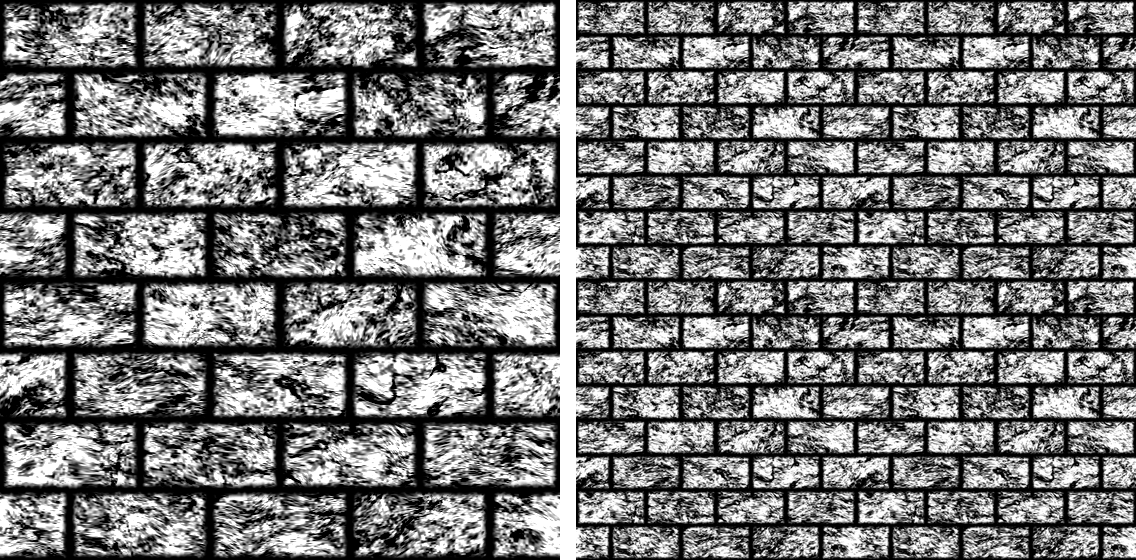
Left, the tile; right, the same tile 2 across and 2 down.
A three.js fragment shader for this texture map:

```glsl
// Tiling wall of rough, high-contrast black and white stone bricks in running bond.
varying vec2 vUv;

const vec2 BRICKS = vec2(4.0, 8.0);            // repeats across and up
const vec2 JOINT_HALF = vec2(0.0045, 0.0032);  // solid black half width of the joints
const float EDGE_FADE = 0.0115;                // soft shading from joint to brick face
const float EDGE_ROUGHNESS = 0.007;
const float CORNER_RADIUS = 0.006;
const float MEAN_TONE = 0.66;
const float CONTRAST = 1.2;
const float GRAIN_SCALE = 22.0;                // cells per canvas of the coarsest grain
const float GRAIN_LACUNARITY = 1.9;
const float GRAIN_GAIN = 1.15;
const int GRAIN_OCTAVES = 5;
const float WARP = 0.022;
const float MAX_TILT = 0.38;
const float CRACK_DEPTH = 0.75;

float hash(vec3 p) {
  p = fract(p * 0.1031);
  p += dot(p, p.zyx + 31.32);
  return fract((p.x + p.y) * p.z);
}

// Value noise from 0 to 1; each seed gives an independent field.
float noise(vec2 p, float seed) {
  vec2 c = floor(p);
  vec2 f = fract(p);
  f = f * f * (3.0 - 2.0 * f);
  float low = mix(hash(vec3(c, seed)), hash(vec3(c + vec2(1.0, 0.0), seed)), f.x);
  float high = mix(hash(vec3(c + vec2(0.0, 1.0), seed)), hash(vec3(c + 1.0, seed)), f.x);
  return mix(low, high, f.y);
}

// Grain whose finest octaves are the strongest, centred on zero.
float grain(vec2 p, float seed) {
  float sum = 0.0;
  float weight = 0.5;
  float scale = GRAIN_SCALE;
  for (int i = 0; i < GRAIN_OCTAVES; i++) {
    sum += weight * (noise(p * scale, seed + 41.0 * float(i)) - 0.5);
    weight *= GRAIN_GAIN;
    scale *= GRAIN_LACUNARITY;
  }
  return sum;
}

// Thin broken fissures along the mid level of a stretched noise.
float cracks(vec2 p, float seed) {
  float field = 0.75 * noise(p * vec2(13.0, 24.0), seed + 301.0)
              + 0.25 * noise(p * vec2(50.0, 70.0), seed + 307.0);
  float ridge = 1.0 - smoothstep(0.01, 0.07, abs(field - 0.5));
  return ridge * smoothstep(0.42, 0.72, noise(p * vec2(15.0, 19.0), seed + 313.0));
}

float stone(vec2 p, float seed) {
  // Bedding direction, stretch and brightness differ from brick to brick.
  float tilt = MAX_TILT * (2.0 * hash(vec3(seed, 1.0, 5.0)) - 1.0);
  float stretch = mix(1.15, 1.6, hash(vec3(seed, 2.0, 9.0)));
  float exposure = 0.12 * (hash(vec3(seed, 3.0, 13.0)) - 0.5);
  float crackAmount = CRACK_DEPTH * mix(0.5, 1.3, hash(vec3(seed, 4.0, 17.0)));

  vec2 bend = vec2(noise(p * 18.0, seed + 211.0), noise(p * 18.0, seed + 223.0)) - 0.5;
  vec2 q = p + WARP * bend;
  q = mat2(cos(tilt), -sin(tilt), sin(tilt), cos(tilt)) * q;
  float shade = 0.3 * (noise(q * vec2(9.0, 20.0), seed + 233.0) - 0.5);
  float tone = MEAN_TONE + exposure + shade;
  tone += CONTRAST * grain(q * vec2(1.0 / stretch, stretch), seed);
  return clamp(tone - crackAmount * cracks(q, seed), 0.0, 1.0);
}

void main() {
  // Alternate courses shift by half a brick; wrapped ids keep the tile seamless.
  vec2 grid = vUv * BRICKS;
  grid.x += 0.5 * (1.0 - mod(floor(grid.y), 2.0));
  vec2 id = mod(floor(grid), BRICKS);
  float seed = 7.0 * (id.x + BRICKS.x * id.y) + 3.0;
  vec2 local = (fract(grid) - 0.5) / BRICKS;

  // Ragged distance inward from the rounded brick outline.
  vec2 extent = 0.5 / BRICKS - JOINT_HALF - CORNER_RADIUS;
  vec2 outer = abs(local) - extent;
  float inset = CORNER_RADIUS - length(max(outer, 0.0)) - min(max(outer.x, outer.y), 0.0);
  float ragged = 0.6 * noise(local * 190.0, seed + 401.0) + 0.4 * noise(local * 60.0, seed + 409.0);
  inset += EDGE_ROUGHNESS * (ragged - 0.5);
  float face = smoothstep(0.0, EDGE_FADE, inset);

  gl_FragColor = vec4(vec3(stone(local, seed) * face), 1.0);
}
```
